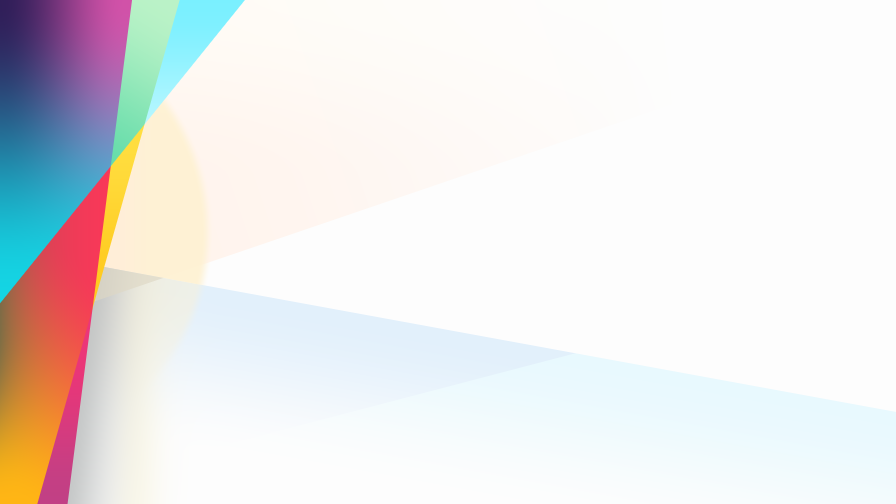
Reproduce this background procedurally as a Shadertoy shader.

```glsl
// Signed distance to the line through a and b, positive on its right
float rightOf(vec2 p, vec2 a, vec2 b) {
    vec2 d = normalize(b - a);
    return dot(p - a, vec2(d.y, -d.x));
}

float cover(float d) {
    return clamp(0.5 + d * iResolution.y, 0.0, 1.0);
}

// Pale wedges, disc and shadow on the white sheet
vec3 paper(vec2 p, float steepSide) {
    vec3 col = vec3(0.992);
    float peachRise = p.y - 0.338 - 0.341 * p.x;
    float blueDepth = 0.508 - 0.183 * p.x - p.y;
    float foldRise = p.y - 0.262 * p.x;
    float aboveBlue = 1.0 - cover(blueDepth);

    // Peach wedge, fading to cream and then white
    float peachFade = 1.0 - smoothstep(0.35, 1.32, p.x + 0.3 * max(peachRise, 0.0));
    vec3 peach = mix(vec3(1.0, 0.957, 0.93), vec3(1.0, 0.985, 0.96), smoothstep(0.65, 1.0, p.y));
    col = mix(col, peach, cover(peachRise) * (0.2 + 0.8 * peachFade)
        * (1.0 - smoothstep(1.15, 1.4, p.x)));

    // Blue wedge, split by a faint fold
    vec3 blue = mix(vec3(0.91, 0.975, 0.995), vec3(0.885, 0.94, 0.985), cover(foldRise));
    float blueFade = 1.0 - smoothstep(0.0, 0.34, blueDepth);
    col = mix(col, blue, cover(blueDepth) * blueFade * smoothstep(0.1, 0.7, p.x + 0.25));

    // Warm disc
    float disc = smoothstep(-0.012, 0.012, 0.447 - length(p - vec2(-0.035, 0.537)));
    vec3 discTint = mix(vec3(1.0, 0.93, 0.84), vec3(0.995, 0.945, 0.82), smoothstep(0.22, 0.32, p.x));
    float discFade = mix(0.45 * smoothstep(0.15, 0.42, p.y), 0.9, aboveBlue);
    col = mix(col, discTint, disc * discFade);

    // Cream strip and grey shadow beside the steep edge
    float strip = exp(-pow((p.x - 0.27) / 0.05, 2.0));
    col = mix(col, vec3(0.99, 0.975, 0.89), 0.6 * strip * (1.0 - aboveBlue));
    float shadow = exp(-pow(max(steepSide, 0.0) / 0.075, 1.5));
    col = mix(col, vec3(0.74, 0.75, 0.75), 0.85 * shadow * (1.0 - aboveBlue));
    float overlap = cover(peachRise) * cover(blueDepth);
    return mix(col, vec3(0.87, 0.845, 0.77), 0.65 * overlap);
}

// Indigo and magenta falling to teal
vec3 coolPanel(vec2 p) {
    vec3 top = mix(vec3(0.19, 0.12, 0.35), vec3(0.82, 0.32, 0.66), smoothstep(0.0, 0.25, p.x));
    return mix(vec3(0.08, 0.83, 0.89), top, smoothstep(0.42, 1.0, p.y));
}

// Red falling to amber, with an olive shade on the left
vec3 warmPanel(vec2 p) {
    vec3 col = mix(vec3(1.0, 0.71, 0.08), vec3(1.0, 0.21, 0.35),
        smoothstep(-0.05, 0.55, p.y + p.x - 0.1));
    float shade = exp(-14.0 * p.x) * smoothstep(0.0, 0.35, p.y);
    return mix(col, vec3(0.4, 0.42, 0.28), 0.85 * shade);
}

void mainImage(out vec4 fragColor, in vec2 fragCoord) {
    vec2 p = fragCoord / iResolution.y;

    // Three crossing lines cut the ribbons
    float diagonalSide = rightOf(p, vec2(0.0, 0.398), vec2(0.486, 1.0));
    float steepSide = rightOf(p, vec2(0.134, 0.0), vec2(0.262, 1.0));
    float slantSide = rightOf(p, vec2(0.074, 0.0), vec2(0.3565, 1.0));
    float above = cover(-diagonalSide);
    float pastSteep = cover(steepSide);
    float pastSlant = cover(slantSide);

    // Lower half: warm panel, yellow and magenta slivers
    vec3 magenta = mix(vec3(0.76, 0.25, 0.52), vec3(0.92, 0.21, 0.47), smoothstep(0.0, 0.3, p.y));
    vec3 yellow = mix(vec3(1.0, 0.79, 0.12), vec3(1.0, 0.87, 0.25), smoothstep(0.4, 0.75, p.y));
    vec3 lower = mix(
        mix(warmPanel(p), magenta, pastSlant),
        mix(yellow, paper(p, steepSide), pastSlant),
        pastSteep);

    // Upper half: cool panel, green and cyan ribbons
    vec3 green = mix(vec3(0.38, 0.86, 0.66), vec3(0.73, 0.95, 0.78),
        smoothstep(0.6, 1.05, p.y + 0.6 * (p.x - 0.25)));
    vec3 cyan = mix(vec3(0.74, 0.97, 1.0), vec3(0.48, 0.94, 1.0), smoothstep(0.7, 1.0, p.y));
    vec3 upper = mix(coolPanel(p), mix(green, cyan, pastSlant), pastSteep);

    fragColor = vec4(mix(lower, upper, above), 1.0);
}
```
